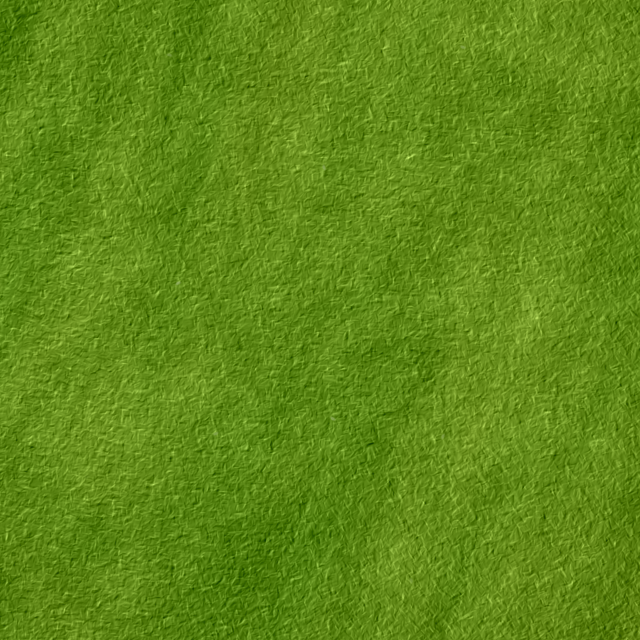
This texture is drawn by a Shadertoy shader. Its source:

```glsl
// A dense mown lawn seen from above: layers of fine lit and shaded blades of
// mixed size, scattered one per jittered grid cell and leaning to the right.
// Layered warped sines add soft patches of tone, hue and blade direction.

#define LAYERS 6
#define CELLS 105.0         // blades across the canvas, per layer
#define BLADE_LENGTH 0.85   // half length, in cells
#define BLADE_WIDTH 0.15    // half width, in cells
#define SHADOW 0.45
#define LEAN 0.5            // mean tilt to the right of vertical, radians
#define LEAN_SPREAD 2.0
#define BLADE_CONTRAST 0.085
#define PATCH_CONTRAST 0.050
#define CLUMP_CONTRAST 0.038
#define VIGNETTE 0.13
#define MEAN_GREEN vec3(0.371, 0.529, 0.088)

vec3 hash3(vec2 p) {
    vec3 q = fract(vec3(p.xyx) * vec3(0.1031, 0.1030, 0.0973));
    q += dot(q, q.yxz + 33.33);
    return fract((q.xxy + q.yzz) * q.zyx);
}

// Clockwise turn
mat2 rotation(float angle) {
    float c = cos(angle), s = sin(angle);
    return mat2(c, -s, s, c);
}

// Irregular smooth field, roughly -1 to 1
float layeredSines(vec2 p) {
    float sum = 0.0, weight = 0.5;
    for (int i = 0; i < 6; i++) {
        p = rotation(1.15) * p * 1.55 + 2.7;
        p += 0.7 * sin(p.yx * 0.8 + float(i));
        sum += weight * sin(p.x) * cos(p.y * 0.8);
        weight *= 0.8;
    }
    return sum;
}

// Ridge of one tapering blade, with a shadow on the given side
float blade(vec2 p, float bend, float side) {
    float along = p.y / BLADE_LENGTH;
    float across = (p.x + bend * (along * along - 0.3)) / BLADE_WIDTH;
    float taper = 1.0 - smoothstep(0.35, 1.0, abs(along));
    float shade = across - 1.9 * side;
    return taper * (exp(-across * across) - SHADOW * exp(-shade * shade));
}

// Sum of the lit and dark blades in the cells around p
float bladeLayer(vec2 p, float seed, float lean) {
    vec2 cell = floor(p);
    float sum = 0.0;
    for (int y = -1; y <= 1; y++) {
        for (int x = -1; x <= 1; x++) {
            vec2 id = cell + vec2(x, y);
            vec3 place = hash3(id + seed * 17.3);
            vec3 look = hash3(id + seed * 31.7 + 211.0);
            float angle = lean + LEAN_SPREAD * (place.z - 0.5);
            vec2 local = rotation(-angle) * (p - id - place.xy);
            float side = look.z < 0.5 ? -1.0 : 1.0;
            sum += blade(local, 0.3 * (look.x - 0.5), side) * (2.0 * look.y - 0.9);
        }
    }
    return sum;
}

// Rare pale bits of dry leaf
float flecks(vec2 p) {
    vec2 id = floor(p);
    vec3 rnd = hash3(id + 71.0);
    vec2 local = rotation(rnd.x * 6.28) * (p - id - 0.2 - 0.6 * rnd.xy);
    local.x += 6.0 * local.y * local.y;
    float d = length(local * vec2(1.8, 1.0));
    return step(0.6, rnd.z) * rnd.y * (1.0 - smoothstep(0.008, 0.032, d));
}

void mainImage(out vec4 fragColor, in vec2 fragCoord) {
    vec2 uv = fragCoord / iResolution.y;
    vec2 centered = fragCoord / iResolution.xy - 0.5;

    // Broad patches and small clumps, stretched along the lean of the grass
    vec2 stretched = rotation(-LEAN) * uv * vec2(1.3, 0.75);
    float tonePatch = layeredSines(stretched * 3.4 + 3.0);
    float clump = layeredSines(stretched * 19.0 + 47.0);
    float huePatch = layeredSines(stretched * 1.8 + 11.0);
    float lean = LEAN + 0.35 * layeredSines(uv * 2.0 + 23.0) - 0.4 * centered.x;

    // Blades of several sizes, each layer on its own turned grid
    float grass = -0.1;
    for (int i = 0; i < LAYERS; i++) {
        float turn = 0.6 * float(i);
        float size = 0.6 + 0.14 * float(i);
        vec2 p = rotation(turn) * uv * CELLS * size + 200.0 + 37.0 * float(i);
        grass += bladeLayer(p, float(i) + 1.0, lean + turn);
    }

    // Tone, then a shift between yellow green and deep green
    float tone = BLADE_CONTRAST * grass;
    tone += PATCH_CONTRAST * tonePatch + CLUMP_CONTRAST * clump;
    tone += 0.024 - VIGNETTE * dot(centered, centered);
    vec3 color = MEAN_GREEN + tone * vec3(1.0, 1.0, 0.85);
    float yellow = 0.5 * tonePatch + 0.6 * huePatch - 0.8 * centered.x * centered.y;
    color += 0.03 * yellow * vec3(1.0, 0.15, 0.2);

    color = mix(color, vec3(0.62, 0.72, 0.45), 0.7 * flecks(uv * 5.0));
    fragColor = vec4(clamp(color, 0.0, 1.0), 1.0);
}
```
